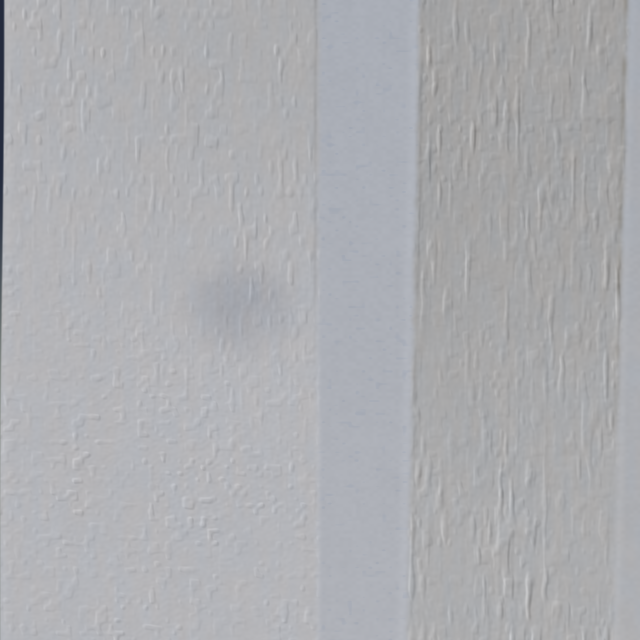
This texture is drawn by a three.js fragment shader. Its source:

```glsl
varying vec2 vUv;

float hash(vec2 p) {
  return fract(sin(dot(p, vec2(127.1, 311.7))) * 43758.5453);
}

float noise(vec2 p) {
  vec2 i = floor(p), f = fract(p);
  f = f * f * (3.0 - 2.0 * f);
  return mix(mix(hash(i), hash(i + vec2(1.0, 0.0)), f.x),
             mix(hash(i + vec2(0.0, 1.0)), hash(i + vec2(1.0, 1.0)), f.x), f.y);
}

float fbm(vec2 p) {
  float sum = 0.0, amp = 0.5;
  for (int i = 0; i < 4; i++) {
    sum += amp * noise(p);
    p = p * 2.03 + 17.3;
    amp *= 0.5;
  }
  return sum;
}

// Sparse raised flecks, stretched along the wood grain
float grainHeight(vec2 p, vec2 scale) {
  vec2 q = p * scale + 0.4 * (noise(p * 40.0) - 0.5);
  return 1.2 * smoothstep(0.55, 0.95, noise(q)) + 0.4 * noise(q * vec2(1.5, 2.1) + 9.0);
}

// Side-lit relief
float relief(vec2 p, vec2 scale) {
  vec2 lightStep = vec2(0.0016, -0.0013);
  return grainHeight(p + lightStep, scale) - grainHeight(p - lightStep, scale);
}

float ridge(float x, float center, float width) {
  float d = (x - center) / width;
  return exp(-d * d);
}

void main() {
  vec2 uv = vUv;

  // Board edges, leaning slightly
  float gapEdge = mix(0.0, 0.0065, smoothstep(0.2, 0.95, uv.y));
  float stripLeft = 0.497 + 0.002 * uv.y;
  float stripRight = mix(0.636, 0.656, uv.y);
  float boardEnd = mix(0.957, 0.982, uv.y);
  float wobble = 0.004 * (noise(vec2(uv.x * 8.0, uv.y * 60.0)) - 0.5);
  float inStrip = smoothstep(-0.007, 0.007, uv.x - stripLeft);
  float inBoard = smoothstep(-0.006, 0.006, uv.x - stripRight + wobble);
  float inEnd = smoothstep(-0.007, 0.007, uv.x - boardEnd + wobble);

  // Painted base colours
  vec3 wideBoard = mix(vec3(0.707, 0.71, 0.725), vec3(0.672, 0.674, 0.682),
                       smoothstep(0.35, 1.0, uv.y) * smoothstep(-0.3, 0.45, uv.x));
  vec3 strip = mix(vec3(0.686, 0.696, 0.722), vec3(0.664, 0.681, 0.715), uv.y);
  vec3 narrowBoard = mix(vec3(0.672, 0.674, 0.68), vec3(0.637, 0.636, 0.637),
                         smoothstep(0.1, 0.8, uv.y));
  vec3 endStrip = mix(vec3(0.682, 0.687, 0.7), vec3(0.655, 0.668, 0.695), uv.y);
  vec3 color = mix(wideBoard, strip, inStrip);
  color = mix(color, narrowBoard, inBoard);
  color = mix(color, endStrip, inEnd);

  // Grain: short pits on the wide board, long streaks on the narrow one
  float patches = smoothstep(0.25, 0.7, fbm(uv * vec2(18.0, 9.0) + 3.0));
  float streaky = smoothstep(0.3, 0.8, uv.y + 0.4 * uv.x);
  float pits = mix(relief(uv, vec2(110.0, 100.0)), relief(uv + 4.0, vec2(130.0, 50.0)), streaky);
  float streaks = relief(uv + 7.0, vec2(115.0, 23.0))
                + 0.5 * relief(uv + 2.0, vec2(125.0, 65.0));
  float wideGrain = pits * (0.022 + 0.035 * patches) * (1.0 - inStrip);
  float narrowGrain = streaks * (0.04 + 0.045 * patches) * inBoard * (1.0 - inEnd);
  color += wideGrain + narrowGrain;

  // Faint specks on the smooth strip
  float onStrip = inStrip * (1.0 - inBoard);
  float speck = smoothstep(0.75, 1.0, noise(uv * vec2(95.0, 150.0) + 31.0));
  color -= onStrip * speck * vec3(0.03, 0.022, 0.01);

  // Soft grey stain
  vec2 stainOffset = (uv - vec2(0.378, 0.522)) / vec2(0.072, 0.062);
  stainOffset += 0.4 * (vec2(noise(uv * 22.0), noise(uv * 22.0 + 5.0)) - 0.5);
  float stainDistance = dot(stainOffset, stainOffset);
  color -= vec3(0.06, 0.055, 0.045) * exp(-stainDistance * (0.5 + 0.5 * stainDistance));

  // Joint shadows and worn paint lips
  float wear = noise(vec2(3.0, uv.y * 38.0));
  color -= 0.035 * ridge(uv.x, stripLeft - 0.006, 0.003) * smoothstep(0.35, 0.65, uv.y) * (0.5 + wear);
  color += 0.016 * ridge(uv.x, stripLeft, 0.005) * (1.0 - smoothstep(0.3, 0.65, uv.y));
  color += 0.018 * ridge(uv.x, stripRight - 0.008, 0.008);
  color -= 0.06 * ridge(uv.x, stripRight + 0.006, 0.003) * wear * (0.4 + 0.6 * uv.y);
  color -= vec3(0.07, 0.08, 0.1) * ridge(uv.x, boardEnd - 0.004, 0.004) * wear * smoothstep(0.2, 0.7, uv.y);
  color += 0.015 * ridge(uv.x, boardEnd + 0.006, 0.006);

  // Mottling and fine tooth
  color += 0.012 * (fbm(uv * vec2(26.0, 16.0)) - 0.47);
  color += vec3(0.014, 0.0, -0.014) * (noise(uv * vec2(70.0, 24.0)) - 0.5) * (1.0 - onStrip);
  color += 0.016 * (noise(uv * vec2(150.0, 190.0)) - 0.5);

  // Dark gap beside the first board
  color += 0.015 * ridge(uv.x, gapEdge + 0.007, 0.006);
  float gap = 1.0 - smoothstep(-0.002, 0.002, uv.x - gapEdge);
  vec3 gapColor = mix(vec3(0.5, 0.53, 0.5), vec3(0.14, 0.17, 0.24), smoothstep(0.35, 0.75, uv.y));
  color = mix(color, gapColor, gap);

  gl_FragColor = vec4(color, 1.0);
}
```
